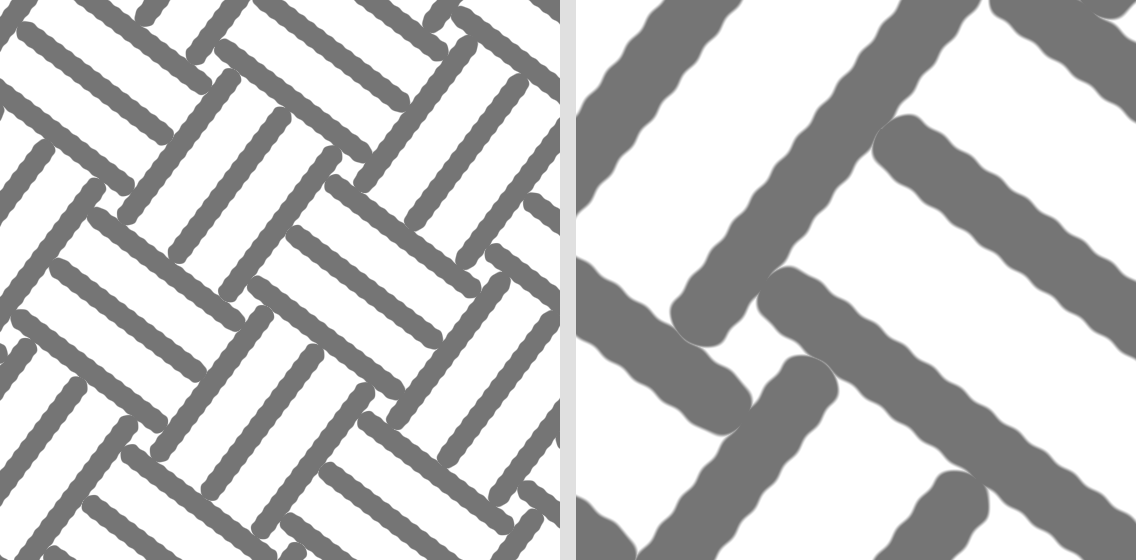
Left: the whole. Right: its middle third, enlarged.
Give the GLSL for this pattern, as a WebGL 1 fragment shader.

```glsl
precision highp float;
// Tilted basket weave: square cells of three round-ended grey bars, turned alternately.

uniform vec2 u_resolution;

const vec3 PAPER = vec3(1.0);
const vec3 INK = vec3(0.46);
const float TILT = -0.6475;                // weave angle in radians
const vec2 CELL_CENTER = vec2(0.651, 0.487);
const float CELL_SIZE = 0.302;
const float BAR_SPACING = 0.1138;
const float BAR_HALF_LENGTH = 0.1530;      // to the centre of the round end
const float BAR_RADIUS = 0.0188;
const float WOBBLE_AMOUNT = 0.0008;        // roughness of the bar edges
const float WOBBLE_LENGTH = 0.0210;
const float EDGE_SOFTNESS = 0.0015;
const float TAU = 6.2831853;

float hash(vec2 p) {
  return fract(sin(dot(p, vec2(127.1, 311.7))) * 43758.5453);
}

vec2 rotate(vec2 p, float angle) {
  float c = cos(angle);
  float s = sin(angle);
  return vec2(c * p.x + s * p.y, c * p.y - s * p.x);
}

// Distance to three parallel bars running along x
float barsDistance(vec2 p) {
  float across = abs(p.y);
  across = min(across, abs(across - BAR_SPACING));
  float beyondEnd = max(abs(p.x) - BAR_HALF_LENGTH, 0.0);
  return length(vec2(beyondEnd, across)) - BAR_RADIUS;
}

// Bars of one cell, turned a quarter on odd cells, with slightly rough edges
float cellDistance(vec2 p, vec2 cell) {
  vec2 q = p - cell * CELL_SIZE;
  if (mod(cell.x + cell.y, 2.0) > 0.5) q = vec2(q.y, -q.x);
  float phase = TAU * (hash(cell) + 0.37 * sign(q.y));
  float wobble = sin(TAU * q.x / WOBBLE_LENGTH + phase);
  return barsDistance(q) + WOBBLE_AMOUNT * wobble;
}

void main() {
  float canvas = min(u_resolution.x, u_resolution.y);
  vec2 uv = gl_FragCoord.xy / canvas;
  vec2 p = rotate(uv - CELL_CENTER, TILT);
  vec2 home = floor(p / CELL_SIZE + 0.5);

  // Bar ends reach into the neighbouring cells
  float d = 1.0;
  for (int j = -1; j <= 1; j++) {
    for (int i = -1; i <= 1; i++) {
      d = min(d, cellDistance(p, home + vec2(float(i), float(j))));
    }
  }

  float soft = max(EDGE_SOFTNESS, 0.75 / canvas);
  gl_FragColor = vec4(mix(INK, PAPER, smoothstep(-soft, soft, d)), 1.0);
}
```
